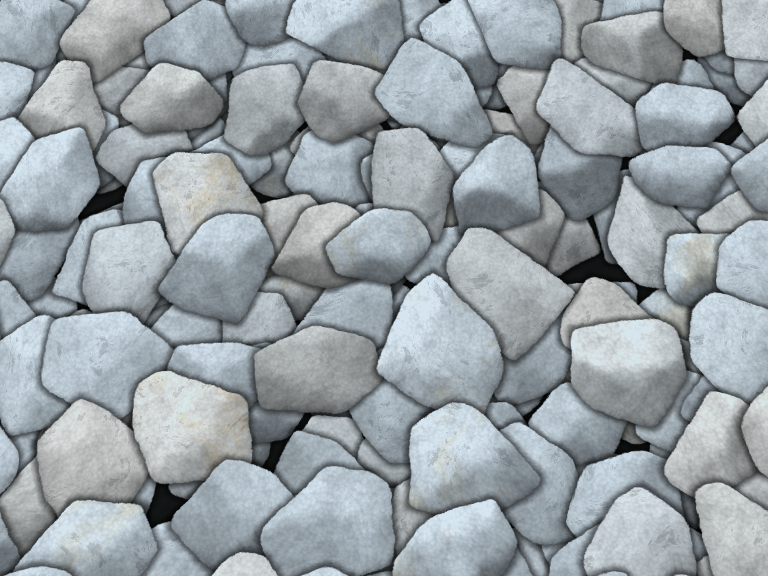
Reproduce this texture procedurally as a WebGL 1 fragment shader.

```glsl
precision highp float;
uniform vec2 u_resolution;

vec2 hash2(vec2 p) {
  vec2 s = vec2(dot(p, vec2(127.1, 311.7)), dot(p, vec2(269.5, 183.3)));
  return fract(sin(s) * 43758.55);
}

// Layered, self-warped sines for mineral mottling
float grain(vec2 p) {
  float sum = 0.0, amp = 0.5;
  for (int i = 0; i < 6; i++) {
    p = mat2(1.6, 1.2, -1.2, 1.6) * p + 1.1 * sin(p.yx * 0.9 + 2.0);
    sum += amp * sin(p.x) * sin(p.y);
    amp *= 0.72;
  }
  return sum;
}

// Distance to the nearest scattered point
float cellular(vec2 p) {
  vec2 cell = floor(p);
  float nearest = 2.0;
  for (int y = -1; y <= 1; y++) {
    for (int x = -1; x <= 1; x++) {
      vec2 id = cell + vec2(x, y);
      nearest = min(nearest, length(id + hash2(id) - p));
    }
  }
  return nearest;
}

// Blunt polygon with sloping facets: xy = surface tilt, z = outline distance
vec3 stone(vec2 p, vec2 seed) {
  float radius = 0.53 + 0.12 * seed.x;
  float edge = 0.0, faces = 1.0;
  vec2 rim = vec2(0.0), tilt = vec2(0.0);
  for (int i = 0; i < 7; i++) {
    float k = float(i);
    vec2 h = hash2(seed * 41.0 + k * 3.7);
    vec2 f = hash2(seed * 23.0 + k * 5.1);
    float angle = (k + 0.75 * h.x) * 0.8976 + seed.y * 6.28;
    vec2 dir = vec2(cos(angle), sin(angle));
    float reach = radius * (0.74 + 0.38 * h.y) * (1.0 + 0.16 * cos(2.0 * angle - 5.0 * seed.x));
    float along = dot(p, dir);
    float side = exp(32.0 * (along - reach));
    edge += side;
    rim += dir * side;
    float slope = 0.15 + 0.75 * f.x;
    float face = exp(38.0 * slope * (along - reach * (0.05 + 0.65 * f.y)));
    faces += face;
    tilt += dir * slope * face;
  }
  float d = log(edge) / 32.0;
  tilt = tilt / faces + rim / edge * 0.6 * exp(min(d, 0.0) * 28.0);
  return vec3(tilt + 0.4 * (seed.yx - 0.5), d);
}

void main() {
  vec2 uv = gl_FragCoord.xy / u_resolution.y;
  float centre = 0.5 * u_resolution.x / u_resolution.y;

  // Stones shrink gently towards the top
  vec2 ground = vec2((uv.x - centre) * (1.0 + 0.4 * uv.y), uv.y + 0.2 * uv.y * uv.y);
  vec2 bump = vec2(grain(ground * 15.0), grain(ground * 15.0 + 31.0));
  vec3 light = normalize(vec3(-0.2, 0.6, 0.8));
  vec3 color = vec3(0.07, 0.08, 0.08);
  vec2 topSeed = vec2(0.0);

  // Three heaps, deepest first; each is painted from back to front
  for (int layer = 0; layer < 3; layer++) {
    float depth = float(layer);
    float scale = 5.6 - 0.3 * depth;
    float pixel = scale * (1.0 + 0.4 * uv.y) / u_resolution.y;
    vec2 grid = ground * scale * vec2(1.0, 1.1) + vec2(17.3, 9.4) * (depth + 1.0);
    for (int j = 0; j < 3; j++) {
      float row = floor(grid.y) + 1.0 - float(j);
      float x = grid.x + hash2(vec2(row, depth + 3.0)).x;
      for (int i = -1; i <= 1; i++) {
        vec2 id = vec2(floor(x) + float(i), row);
        vec2 jitter = 0.5 + 0.56 * (hash2(id + depth * 57.0) - 0.5);
        vec2 seed = hash2(id * 1.7 + depth * 19.0 + 5.0);
        vec2 p = vec2(x, grid.y) - id - jitter;
        bool missing = layer == 2 && hash2(id + 71.0).x < 0.16;
        if (missing || dot(p, p) > 1.4) continue;

        vec3 shape = stone(p + 0.018 * bump, seed);
        float diffuse = max(dot(normalize(vec3(shape.xy + 0.17 * bump, 1.0)), light), 0.0);
        float value = (0.31 + 0.53 * diffuse) * (0.93 + 0.14 * seed.y) * (0.88 + 0.06 * depth);
        float warmth = smoothstep(0.5, 1.0, hash2(seed * 9.0).x);
        vec3 tint = mix(vec3(0.93, 1.0, 1.05), vec3(0.985, 1.0, 0.995), warmth);

        // Contact shadow, then the stone itself
        color *= mix(0.36, 1.0, smoothstep(-0.02, 0.085, shape.z));
        float cover = 1.0 - smoothstep(-pixel, pixel, shape.z);
        color = mix(color, value * tint, cover);
        if (cover > 0.5) topSeed = seed;
      }
    }
  }

  // Crystalline speckle, pale crust and faint rust, different on every stone
  vec2 skin = ground + topSeed * 13.0;
  float mottle = grain(skin * 19.0);
  float speckle = cellular(skin * 125.0) - 0.5;
  float flecks = cellular(skin * 48.0 + mottle) - 0.5;
  color *= 1.0 + 0.08 * mottle - 0.11 * speckle - 0.09 * flecks;
  color *= 1.0 - 0.2 * smoothstep(0.35, 0.9, mottle - 0.5 * speckle) * step(0.5, topSeed.x);
  float rust = smoothstep(0.0, 0.9, grain(skin * 6.0)) * step(0.86, topSeed.y);
  color *= mix(vec3(1.0), vec3(1.0, 0.95, 0.87), rust);
  gl_FragColor = vec4(min(color, vec3(0.84, 0.9, 0.94)), 1.0);
}
```
